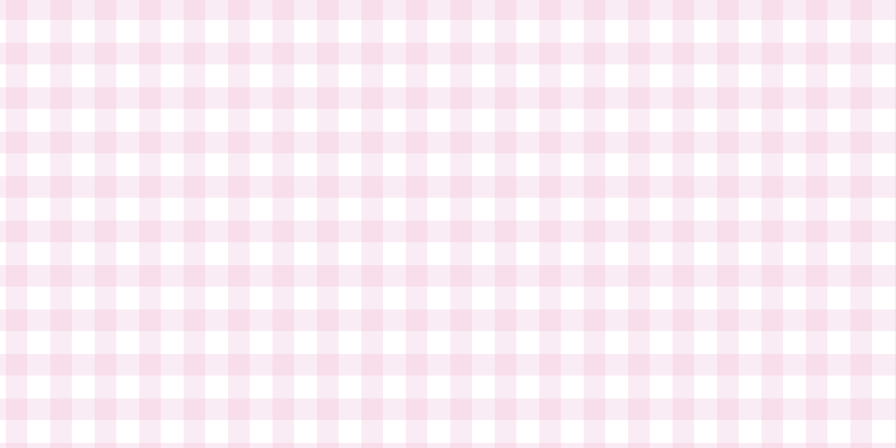
A Shadertoy shader for this pattern:

```glsl
// Pale pink gingham: even horizontal and vertical bands that deepen where they cross.

#define PERIOD 0.09922            // repeat size, in canvas heights
#define BAND_SHARE 0.485          // band width as a share of the repeat
#define BAND_CENTER vec2(0.0371, 0.0204) // first band centers, from the upper left
#define GROUND vec3(1.0, 1.0, 1.0)
#define SINGLE vec3(0.98, 0.925, 0.955)
#define CROSSING vec3(0.97, 0.87, 0.918)

// Coverage of the repeating bands along each axis, smoothed over one pixel
vec2 bandCoverage(vec2 p, float pixel) {
    vec2 cell = fract((p - BAND_CENTER) / PERIOD + 0.5) - 0.5;
    vec2 edgeDistance = (abs(cell) - 0.5 * BAND_SHARE) * PERIOD;
    return clamp(0.5 - edgeDistance / pixel, 0.0, 1.0);
}

void mainImage(out vec4 fragColor, in vec2 fragCoord) {
    // Canvas heights, measured down from the top edge
    vec2 p = fragCoord / iResolution.y;
    p.y = 1.0 - p.y;

    vec2 band = bandCoverage(p, 1.0 / iResolution.y);

    // Blend ground, single bands and crossings
    vec3 betweenRows = mix(GROUND, SINGLE, band.x);
    vec3 alongRows = mix(SINGLE, CROSSING, band.x);
    fragColor = vec4(mix(betweenRows, alongRows, band.y), 1.0);
}
```
